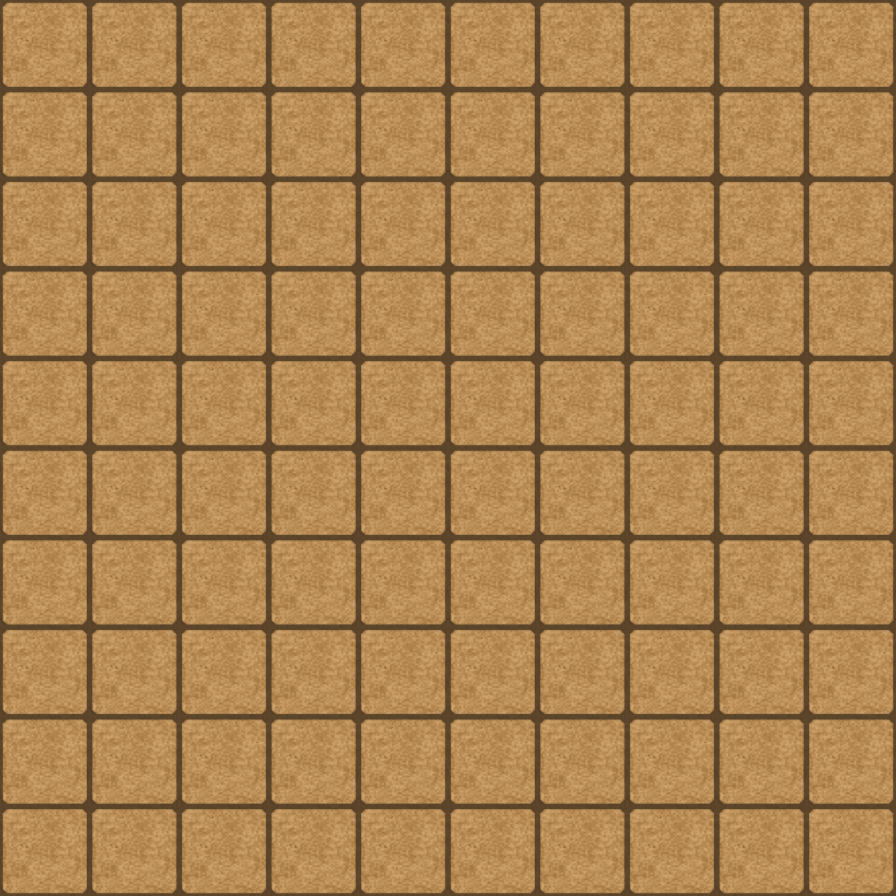
A WebGL 2 fragment shader for this texture:

```glsl
#version 300 es
precision highp float;
// Ten by ten grid of grainy tan tiles with dark joints and small octagonal knots at the crossings.
uniform vec2 u_resolution;
out vec4 fragColor;

const float REPEATS = 10.0;          // tiles across and down
const float JOINT_HALF = 0.030;      // half joint width, in tiles
const float KNOT_RADIUS = 0.076;     // octagon at each crossing, in tiles
const float RIM_WIDTH = 0.022;       // soft worn rim beside the joints
const int FLECKS = 22;               // fibres and pits per tile
const vec3 TAN_DARK = vec3(0.65, 0.47, 0.26);
const vec3 TAN_LIGHT = vec3(0.79, 0.62, 0.40);
const vec3 PIT = vec3(0.50, 0.34, 0.17);
const vec3 JOINT_DARK = vec3(0.33, 0.245, 0.145);
const vec3 JOINT_LIGHT = vec3(0.39, 0.295, 0.18);

float hash(vec2 cell, float seed) {
  uvec3 v = uvec3(cell, seed) * uvec3(1597u, 3571u, 7919u);
  uint h = (v.x ^ (v.y << 8) ^ (v.z << 16)) * 747796u + 12345u;
  h = (h ^ (h >> 15)) * 2246821u;
  h = (h ^ (h >> 13)) * 326648u + h;
  h ^= h >> 16;
  return float(h & 65535u) / 65535.0;
}

// Value noise over one tile; the lattice wraps at the tile border.
float tileNoise(vec2 p, vec2 lattice, float seed) {
  vec2 g = p * lattice;
  vec2 i = floor(g);
  vec2 f = g - i;
  f = f * f * (3.0 - 2.0 * f);
  vec2 a = mod(i, lattice);
  vec2 b = mod(i + 1.0, lattice);
  float low = mix(hash(a, seed), hash(vec2(b.x, a.y), seed), f.x);
  float high = mix(hash(vec2(a.x, b.y), seed), hash(b, seed), f.x);
  return mix(low, high, f.y);
}

float octagon(vec2 p, float radius) {
  return max(max(p.x, p.y), (p.x + p.y) * 0.7071) - radius;
}

void main() {
  vec2 grid = gl_FragCoord.xy / u_resolution * REPEATS;
  vec2 p = fract(grid);
  float pixel = REPEATS / min(u_resolution.x, u_resolution.y);

  // Signed distance to the joints and knots, negative inside them
  vec2 toLine = min(p, 1.0 - p);
  float joint = min(min(toLine.x, toLine.y) - JOINT_HALF, octagon(toLine, KNOT_RADIUS));

  // Grain: fine granules, flat fibres and broad mottling
  float fine = tileNoise(p, vec2(44.0, 48.0), 1.0);
  float fibre = tileNoise(p, vec2(15.0, 27.0), 2.0);
  float broad = tileNoise(p, vec2(5.0, 7.0), 3.0);
  float upright = tileNoise(p, vec2(36.0, 9.0), 4.0);
  float tone = 0.57 + 0.85 * (fine - 0.5) + 0.55 * (fibre - 0.5) + 0.25 * (broad - 0.5);
  tone += 0.7 * (upright - 0.5) * (1.0 - smoothstep(0.05, 0.3, p.x));
  vec3 tile = mix(TAN_DARK, TAN_LIGHT, clamp(tone, 0.0, 1.15));

  // Scattered pale fibres and a few dark pits
  for (int k = 0; k < FLECKS; k++) {
    float id = float(k);
    vec2 centre = vec2(hash(vec2(id, 1.0), 5.0), hash(vec2(id, 2.0), 5.0));
    float angle = (hash(vec2(id, 3.0), 5.0) - 0.5) * 2.4;
    vec2 d = fract(p - centre + 0.5) - 0.5;
    d = mat2(cos(angle), -sin(angle), sin(angle), cos(angle)) * d;
    bool isPit = k % 5 == 0;
    vec2 size = isPit ? vec2(0.018, 0.011) : vec2(0.045, 0.010);
    float fleck = 1.0 - smoothstep(0.3, 1.2, length(d / size));
    tile = mix(tile, isPit ? PIT : TAN_LIGHT, fleck * 0.6);
  }

  // Worn rim, then the joint laid over it
  float rim = 1.0 - smoothstep(0.0, RIM_WIDTH, joint);
  tile *= 1.0 - 0.13 * rim;
  vec3 grout = mix(JOINT_DARK, JOINT_LIGHT, 0.6 * fine + 0.4 * fibre);
  float cover = 1.0 - smoothstep(-0.6 * pixel, 0.6 * pixel, joint);
  fragColor = vec4(mix(tile, grout, cover), 1.0);
}
```
